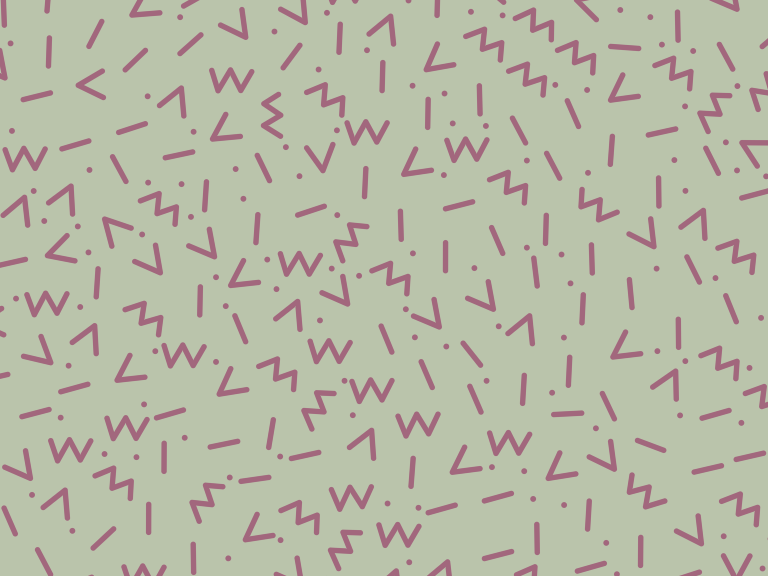
Reproduce this pattern procedurally as a WebGL 1 fragment shader.

```glsl
precision highp float;
// Confetti of round-capped strokes on sage green: bars, chevrons, W shapes,
// stair zigzags and dots. Motifs sit on a tilted, jittered triangular lattice,
// dots sit in the gaps, and everything is drawn from segment distances.

uniform vec2 u_resolution;

const vec3 SAGE = vec3(0.730, 0.770, 0.672);
const vec3 MAUVE = vec3(0.634, 0.402, 0.490);
const float CANVAS_HEIGHT = 57.6;  // canvas height in drawing units
const float SPACING = 5.54;        // distance between neighbouring motifs
const float LATTICE_TILT = 0.35;
const float STROKE_RADIUS = 0.27;
const float DOT_RADIUS = 0.29;
const float DOT_SHARE = 0.6;
const float TAU = 6.2831853;

// Four random values for a lattice cell.
vec4 hash4(vec2 cell, float seed) {
  vec4 q = fract(vec4(cell.xyx, cell.y + seed) * vec4(0.1031, 0.1030, 0.0973, 0.1099) + seed * 0.137);
  q += dot(q, q.wzxy + 33.33);
  return fract((q.xxyz + q.yzzw) * q.zywx);
}

vec2 rotate(vec2 p, float angle) {
  float c = cos(angle), s = sin(angle);
  return vec2(c * p.x - s * p.y, s * p.x + c * p.y);
}

// Lattice coordinates to drawing units.
vec2 latticeToPlane(vec2 cell) {
  return rotate(SPACING * vec2(cell.x + 0.5 * cell.y, 0.8660254 * cell.y), LATTICE_TILT);
}

vec2 planeToLattice(vec2 p) {
  vec2 q = rotate(p, -LATTICE_TILT) / SPACING;
  float row = q.y / 0.8660254;
  return vec2(q.x - 0.5 * row, row);
}

// Distance functions of the motifs.
float segment(vec2 p, vec2 a, vec2 b) {
  vec2 ab = b - a;
  return length(p - a - ab * clamp(dot(p - a, ab) / dot(ab, ab), 0.0, 1.0));
}

float zigzag(vec2 p, vec2 a, vec2 b, vec2 c, vec2 d, vec2 e) {
  return min(min(segment(p, a, b), segment(p, b, c)),
             min(segment(p, c, d), segment(p, d, e)));
}

float bar(vec2 p) {
  return segment(p, vec2(-1.4, 0.0), vec2(1.4, 0.0));
}

float chevron(vec2 p) {
  return segment(vec2(p.x, abs(p.y)), vec2(-1.25, 0.0), vec2(1.21, 1.32));
}

float doubleVee(vec2 p) {
  return zigzag(p, vec2(-2.0, 0.93), vec2(-1.27, -1.07), vec2(-0.13, 1.07),
                vec2(1.0, -0.93), vec2(2.0, 1.0));
}

float stairs(vec2 p) {
  return zigzag(p, vec2(-1.8, 0.8), vec2(0.07, 1.53), vec2(-0.13, -0.47),
                vec2(1.8, 0.2), vec2(1.67, -1.53));
}

// One of three favoured directions, or now and then a free one.
float direction(float pick, float free, vec3 favoured) {
  if (pick < 0.34) return favoured.x;
  if (pick < 0.60) return favoured.y;
  if (pick < 0.78) return favoured.z;
  return free * TAU;
}

// Selects, moves and turns the motif of one cell; large ones move less.
float motif(vec2 p, vec2 cell) {
  vec4 h = hash4(cell, 1.0);
  vec4 turn = hash4(cell, 7.0);
  vec2 jitter = h.xy * 2.0 - 1.0;
  float wobble = (turn.z - 0.5) * 0.12;
  float kind = fract(dot(cell, vec2(0.7549, 0.5698)) + 0.4 * h.z);
  if (kind < 0.11) return doubleVee(rotate(p - 0.35 * jitter, wobble));
  if (kind < 0.28) {
    float a = direction(turn.x, turn.y, vec3(0.0, 0.0, 1.57));
    return stairs(rotate(p - 0.35 * jitter, -a - wobble));
  }
  if (kind < 0.57) {
    float a = direction(turn.x, turn.y, vec3(2.2, 4.3, 0.63));
    return chevron(rotate(p - 0.55 * jitter, -a - wobble));
  }
  float a = direction(turn.x, turn.y, vec3(1.55, -1.13, 0.26));
  return bar(rotate(p - 0.8 * jitter, -a - wobble));
}

// Optional dot in one of the two triangular gaps beside a cell.
float gapDot(vec2 p, vec2 cell) {
  vec4 h = hash4(cell, 13.0);
  if (h.x > DOT_SHARE) return SPACING;
  vec2 gap = latticeToPlane(vec2(h.y < 0.5 ? 1.0 : 2.0) / 3.0);
  return length(p - gap - 0.5 * (h.zw - 0.5));
}

void main() {
  float unitsPerPixel = CANVAS_HEIGHT / u_resolution.y;
  vec2 p = gl_FragCoord.xy * unitsPerPixel;
  vec2 home = floor(planeToLattice(p) + 0.5);

  // Nearest ink among the surrounding cells.
  float ink = SPACING;
  for (int j = -1; j <= 1; j++) {
    for (int i = -1; i <= 1; i++) {
      vec2 cell = home + vec2(float(i), float(j));
      vec2 local = p - latticeToPlane(cell);
      ink = min(ink, motif(local, cell) - STROKE_RADIUS);
      ink = min(ink, gapDot(local, cell) - DOT_RADIUS);
    }
  }

  float edge = 0.65 * unitsPerPixel;
  gl_FragColor = vec4(mix(MAUVE, SAGE, smoothstep(-edge, edge, ink)), 1.0);
}
```
